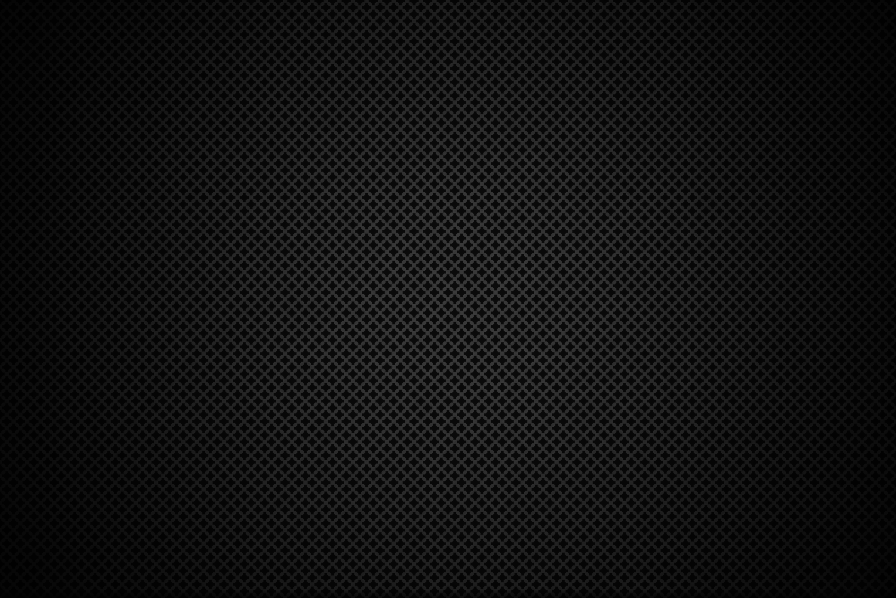
Write a Shadertoy shader that draws this pattern.

```glsl
// Dark woven mesh: a diagonal lattice of grey threads around staggered,
// cross-shaped holes, lit by a soft central glow that fades to black.
// Holes sit on a 66-across grid plus its half-step offset copy.

float hash(vec2 p) {
    return fract(sin(dot(p, vec2(127.1, 311.7))) * 43758.5453);
}

// Signed distance to a plus sign with a diamond-shaped heart.
float crossHole(vec2 p) {
    p = abs(p);
    if (p.y > p.x) p = p.yx;
    vec2 toArm = p - vec2(0.32, 0.08);
    float arm = length(max(toArm, 0.0)) + min(max(toArm.x, toArm.y), 0.0);
    float heart = (p.x + p.y - 0.29) * 0.7071;
    return min(arm, heart) - 0.02;
}

void mainImage(out vec4 fragColor, in vec2 fragCoord) {
    vec2 centred = (fragCoord - 0.5 * iResolution.xy) / iResolution.y;

    // Rotated coordinates put one hole in every unit diamond.
    vec2 grid = fragCoord / iResolution.x * 66.0;
    vec2 diagonal = vec2(grid.x + grid.y, grid.x - grid.y);
    vec2 cell = floor(diagonal);
    vec2 q = diagonal - cell - 0.5;
    vec2 local = 0.5 * vec2(q.x + q.y, q.x - q.y);

    // Threads remain where the hole is absent.
    float pixel = 66.0 / iResolution.x;
    float soft = max(0.5 * pixel, 0.03);
    float thread = smoothstep(-soft, soft, crossHole(local));

    // Faint unevenness between repeats.
    float shade = mix(0.04, 0.22, thread);
    shade *= 0.95 + 0.1 * hash(cell);

    // Central glow, slightly right of the middle.
    vec2 fromGlow = centred - vec2(0.02, 0.0);
    shade *= exp(-2.7 * dot(fromGlow, fromGlow));

    // Dim border along the lower edge.
    shade *= mix(0.5, 1.0, smoothstep(0.004, 0.016, fragCoord.y / iResolution.y));

    fragColor = vec4(vec3(shade), 1.0);
}
```
